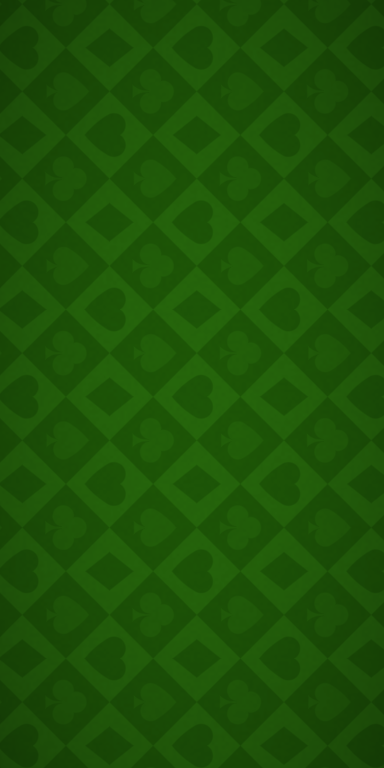
Write a Shadertoy shader that draws this pattern.

```glsl
const float PITCH = 0.2272;              // cell diagonal, in canvas widths
const vec2 ORIGIN = vec2(0.058, 0.058);  // centre of the first light cell
const vec3 LIGHT = vec3(0.145, 0.395, 0.043);
const vec3 DARK = vec3(0.113, 0.333, 0.025);
const vec3 PALE_SUIT = vec3(0.133, 0.372, 0.036);
const vec3 DEEP_SUIT = vec3(0.113, 0.335, 0.026);
const float VIGNETTE = 0.16;
const float GRAIN = 0.035;
const float GRAIN_SCALE = 110.0;

// Heart of unit length with its tip at the origin, lobes toward +x
const vec2 LOBE = vec2(0.713, 0.245);
const float LOBE_RADIUS = 0.287;
const vec2 SIDE_CENTER = vec2(1.656, -1.336);
const float HEART_LENGTH = 0.47;
const float SPADE_LENGTH = 0.41;
const vec2 DIAMOND_HALF = vec2(0.275, 0.22);
const float CLUB_RADIUS = 0.122;

float hash(vec2 p) {
    return fract(sin(dot(p, vec2(127.1, 311.7))) * 43758.5453);
}

float noise(vec2 p) {
    vec2 i = floor(p), f = fract(p);
    f = f * f * (3.0 - 2.0 * f);
    return mix(mix(hash(i), hash(i + vec2(1, 0)), f.x),
               mix(hash(i + vec2(0, 1)), hash(i + vec2(1, 1)), f.x), f.y);
}

// Lobe arcs joined to the tip by larger tangent arcs
float sdHeart(vec2 p, float size) {
    p = vec2(p.x, abs(p.y)) / size;
    vec2 axis = LOBE - SIDE_CENTER, q = p - SIDE_CENTER;
    bool tipSide = axis.x * q.y - axis.y * q.x > 0.0;
    float d = tipSide ? length(q) - length(SIDE_CENTER)
                      : length(p - LOBE) - LOBE_RADIUS;
    return d * size;
}

float sdDiamond(vec2 p, vec2 halfSize) {
    vec2 n = normalize(halfSize.yx);
    return dot(abs(p), n) - halfSize.x * n.x;
}

// Flared foot, narrowing from its left end toward the centre
float sdStem(vec2 p, float left) {
    float t = clamp((p.x - left) / 0.14, 0.0, 1.0);
    float halfWidth = mix(0.012, 0.075, (1.0 - t) * (1.0 - t));
    return max(max(abs(p.y) - halfWidth, left - p.x), p.x - 0.03);
}

float sdSpade(vec2 p) {
    float blade = sdHeart(vec2(0.265 - p.x, p.y), SPADE_LENGTH);
    return min(blade, sdStem(p, -0.22));
}

float sdClub(vec2 p) {
    float sides = length(vec2(p.x + 0.03, abs(p.y) - 0.133)) - CLUB_RADIUS;
    float top = length(p - vec2(0.115, 0.0)) - CLUB_RADIUS;
    float core = length(p) - 0.05;
    return min(min(sides, top), min(core, sdStem(p, -0.235)));
}

float parity(vec2 id) {
    return mod(id.x + id.y, 2.0);
}

void mainImage(out vec4 fragColor, in vec2 fragCoord) {
    vec2 p = fragCoord / iResolution.x;
    vec2 q = (p - ORIGIN) / PITCH;
    float pixel = 1.0 / (iResolution.x * PITCH);

    // Two interleaved lattices: light cells and dark cells
    vec2 lightId = floor(q + 0.5), darkId = floor(q);
    vec2 a = q - lightId, b = q - darkId - 0.5;

    float deepSuit = parity(lightId) < 0.5
        ? sdHeart(a + vec2(0.285, 0.0), HEART_LENGTH)
        : sdDiamond(a, DIAMOND_HALF);
    float paleSuit = parity(darkId) < 0.5 ? sdClub(b) : sdSpade(b);

    vec3 lightCell = mix(DEEP_SUIT, LIGHT, smoothstep(-pixel, pixel, deepSuit));
    vec3 darkCell = mix(PALE_SUIT, DARK, smoothstep(-pixel, pixel, paleSuit));
    float edge = sdDiamond(a, vec2(0.5));
    vec3 color = mix(lightCell, darkCell, smoothstep(-pixel, pixel, edge));

    // Cloth grain and darkened borders
    color *= 1.0 + GRAIN * (noise(p * GRAIN_SCALE) - 0.5);
    vec2 e = 2.0 * fragCoord / iResolution.xy - 1.0;
    color *= 1.0 - VIGNETTE * dot(e, e);

    fragColor = vec4(color, 1.0);
}
```
